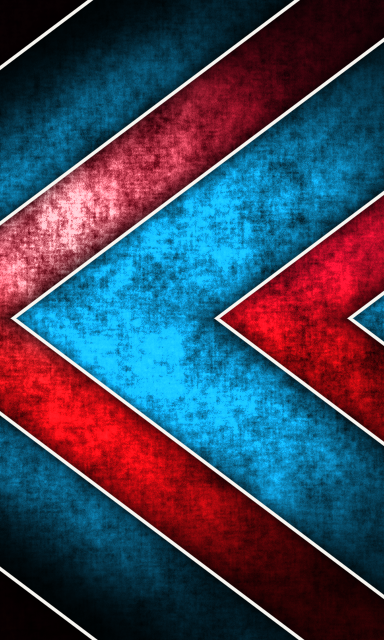
This background is drawn by a Shadertoy shader. Its source:

```glsl
const int EDGE_COUNT = 5;
const vec3 BLUE = vec3(0.06, 0.67, 0.93);
const vec3 CRIMSON = vec3(0.88, 0.06, 0.19);
const vec3 SCARLET = vec3(0.92, 0.05, 0.08);
const vec3 SCUFF = vec3(0.96, 0.76, 0.78);
const vec3 LINE = vec3(0.97, 0.96, 0.94);

float hash(vec2 p) {
    return fract(sin(dot(p, vec2(127.1, 311.7))) * 43758.5453);
}

float valueNoise(vec2 p) {
    vec2 cell = floor(p);
    vec2 f = fract(p);
    f = f * f * (3.0 - 2.0 * f);
    float low = mix(hash(cell), hash(cell + vec2(1.0, 0.0)), f.x);
    float high = mix(hash(cell + vec2(0.0, 1.0)), hash(cell + 1.0), f.x);
    return mix(low, high, f.y);
}

float fbm(vec2 p, float gain) {
    float sum = 0.0, total = 0.0, amplitude = 1.0;
    for (int i = 0; i < 6; i++) {
        sum += amplitude * valueNoise(p);
        total += amplitude;
        amplitude *= gain;
        p = mat2(1.6, 1.2, -1.2, 1.6) * p + 7.3;
    }
    return sum / total;
}

float glow(vec2 p, vec2 center, float radius) {
    vec2 q = (p - center) / radius;
    return exp(-dot(q, q));
}

// Dark falloff on both sides of an edge, wider on the outer side
float edgeShade(float d) {
    return d < 0.0 ? 1.0 - 0.8 * exp(d / 0.022)
                   : 1.0 - 0.62 * exp(-d / 0.014);
}

// Worn cloth: broad stains, fine grain and crossed threads
float grunge(vec2 p) {
    float stains = fbm(p * 9.0, 0.75);
    float grain = fbm(p * 85.0 + 31.0, 0.8);
    float threads = valueNoise(p * vec2(40.0, 330.0)) + valueNoise(p * vec2(330.0, 40.0));
    return 1.0 + 1.5 * (stains - 0.5) + 1.3 * (grain - 0.5) + 0.22 * (threads - 1.0);
}

void mainImage(out vec4 fragColor, in vec2 fragCoord) {
    vec2 p = fragCoord / iResolution.xy * vec2(0.6, 1.0);
    float pixel = 1.0 / iResolution.y;

    // Nested chevrons sharing one axis
    float apex[EDGE_COUNT] = float[](-0.520, -0.197, 0.021, 0.339, 0.547);
    float slope = 0.752;
    float along = p.x - abs(p.y - 0.5026) / slope;
    float toDistance = slope / sqrt(1.0 + slope * slope);
    float redness = 1.0, shade = 1.0, stroke = 0.0;
    for (int i = 0; i < EDGE_COUNT; i++) {
        float d = (along - apex[i]) * toDistance;
        redness = mix(redness, 1.0 - redness, step(0.0, d));
        shade *= edgeShade(d);
        stroke = max(stroke, 1.0 - smoothstep(-0.7 * pixel, 0.7 * pixel, abs(d) - 0.0027));
    }

    // Central light, fading towards the corners
    float radius = length((p - vec2(0.27, 0.515)) * vec2(0.82, 1.0));
    float light = mix(1.05, 0.17, smoothstep(0.14, 0.50, radius));
    light *= mix(0.25, 1.0, smoothstep(-0.50, -0.27, along));

    // Painted bands
    float wear = grunge(p);
    vec3 red = mix(SCARLET, CRIMSON, smoothstep(0.42, 0.62, p.y));
    float scuffs = 0.75 * glow(p, vec2(0.09, 0.62), 0.13) + 0.3 * glow(p, vec2(0.24, 0.75), 0.12);
    red = mix(red, SCUFF, clamp(scuffs * (1.6 * wear - 0.75), 0.0, 0.9));
    vec3 color = mix(BLUE, red, redness);

    // Shadows deepen the stains, highlights lift slightly to white
    float tone = light * shade * max(wear, 0.08);
    color *= min(tone, 1.12);
    color += 0.13 * max(tone - 1.0, 0.0);
    color = mix(color, LINE, stroke);
    fragColor = vec4(clamp(color, 0.0, 1.0), 1.0);
}
```
